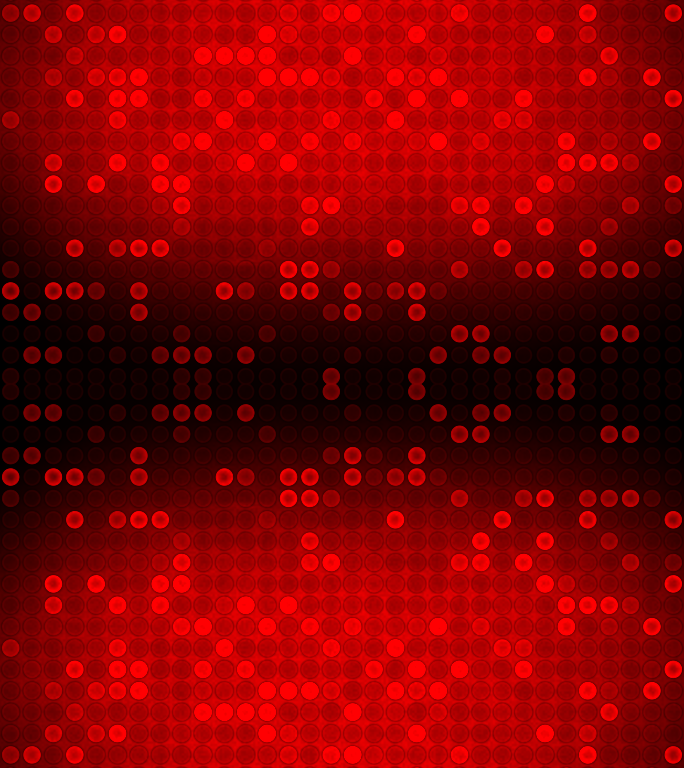
This background is drawn by a Shadertoy shader. Its source:

```glsl
// Mirrored grid of glowing red dots over a red haze with a dark central band.

float hash(vec2 p) {
    vec3 q = fract(vec3(p.xyx) * 0.1031);
    q += dot(q, q.yzx + 33.33);
    return fract((q.x + q.y) * q.z);
}

float noise(vec2 p) {
    vec2 i = floor(p), f = fract(p);
    f = f * f * (3.0 - 2.0 * f);
    return mix(mix(hash(i), hash(i + vec2(1, 0)), f.x),
               mix(hash(i + vec2(0, 1)), hash(i + vec2(1, 1)), f.x), f.y);
}

float cloud(vec2 p) {
    float sum = 0.0, weight = 0.5;
    for (int i = 0; i < 4; i++) {
        sum += weight * noise(p);
        p = p * 2.03 + 7.1;
        weight *= 0.5;
    }
    return sum;
}

// Red haze: x runs -1..1 across, height runs 0..1 from the mirror axis
float haze(float x, float height) {
    float side = pow(abs(x), 3.0);
    float start = (x < 0.0 ? 0.17 : 0.1) * side;
    float band = smoothstep(start, start + 0.6, height);
    float corner = 1.0 - 0.25 * side * smoothstep(0.75, 1.0, height);
    return 0.03 * (1.0 - side) + 0.77 * band * (1.0 - 0.48 * side) * corner;
}

void mainImage(out vec4 fragColor, in vec2 fragCoord) {
    // Units of one grid cell, 32 across, folded about the horizontal axis
    float pixel = 32.0 / iResolution.x;
    vec2 p = fragCoord * pixel;
    p.y = abs(p.y - 0.5 * iResolution.y * pixel);
    float height = p.y * 2.0 / (iResolution.y * pixel);

    float glow = haze(p.x / 16.0 - 1.0, height);
    glow *= 0.94 + 0.12 * cloud(p * 0.6);

    // Faint horizontal smear
    vec2 smear = (p - vec2(11.3, 5.7)) / vec2(0.8, 0.12);
    glow += 0.2 * exp(-dot(smear, smear)) * noise(p * vec2(2.0, 9.0));

    // Dots: the first row straddles the fold and merges with its reflection
    vec2 grid = p + vec2(0.0, 0.148);
    vec2 cell = floor(grid);
    float r = length(fract(grid) - 0.5);
    float chance = hash(cell + vec2(3.0, 11.0));
    float lit = smoothstep(0.64, 0.93, chance) * mix(0.5, 1.0, smoothstep(-1.0, 5.0, cell.y));
    float dim = glow * (0.8 + 0.1 * hash(cell + 51.0)) + 0.045;
    float level = mix(dim, glow * 0.5 + 0.75, lit);

    // Lit dots have a darker core where the haze is weak; all have a fine rim
    float core = 0.45 * lit * (1.0 - glow) + 0.04;
    level *= 1.0 - core * smoothstep(0.36, 0.05, r);
    level += 0.05 * smoothstep(0.07, 0.0, abs(r - 0.35));
    float edge = max(pixel, 0.03);
    float disc = 1.0 - smoothstep(0.41 - 0.5 * edge, 0.41 + 0.5 * edge, r);

    // Gaps dip to a thin dark line around each disc, then brighten
    float gap = glow * mix(0.74, 1.08, smoothstep(0.4, 0.53, r));

    // Fine grain across everything
    float red = mix(gap, level, disc);
    red *= 0.93 + 0.14 * noise(p * 9.0);
    fragColor = vec4(clamp(red, 0.0, 1.0), 0.0, 0.006 * red, 1.0);
}
```
